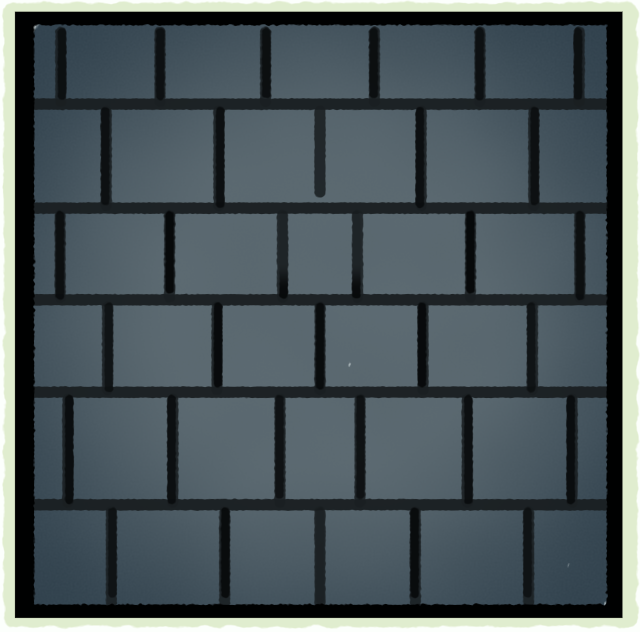
Give the GLSL for this texture, as a Shadertoy shader.

```glsl
// Six courses of blue-grey painted stone blocks in a black border and pale green frame.

const float CANVAS_HEIGHT = 0.9883;      // canvas height in canvas widths
const int COURSES = 6;
const int JOINTS = 3;                    // joints per half course, mirrored about the middle

const vec2 FRAME_CENTRE = vec2(0.501, 0.496), FRAME_HALF = vec2(0.495, 0.488);
const vec2 BORDER_CENTRE = vec2(0.498, 0.496), BORDER_HALF = vec2(0.4746, 0.474);
const vec2 WALL_CENTRE = vec2(0.5007, 0.496), WALL_HALF = vec2(0.4473, 0.453);
const float FRAME_RADIUS = 0.016;

const float BED_HALF_WIDTH = 0.0088;
const float JOINT_HALF_WIDTH = 0.0086;
const float CORE_HALF_WIDTH = 0.0066;
const float WOBBLE = 0.0016;
const float GRAIN = 0.012;

const vec3 PAPER = vec3(0.99, 1.0, 0.99);
const vec3 FRAME_GREEN = vec3(0.88, 0.93, 0.81);
const vec3 BORDER_BLACK = vec3(0.0, 0.002, 0.002);
const vec3 STONE_LIGHT = vec3(0.355, 0.41, 0.44);
const vec3 STONE_SHADE = vec3(0.20, 0.265, 0.31);
const vec3 MORTAR = vec3(0.10, 0.12, 0.13);
const vec3 MORTAR_CORE = vec3(0.02, 0.028, 0.032);
const vec3 CHIP = vec3(0.86, 0.90, 0.90);

// Course boundaries from top to bottom
const float BED[7] = float[7](0.949, 0.8255, 0.6628, 0.5195, 0.375, 0.199, 0.043);
// Distance of each joint from the middle, and the ink strength of its core
const vec3 JOINT_X[6] = vec3[6](
    vec3(0.085, 0.25, 0.405), vec3(0.0, 0.158, 0.334), vec3(0.0586, 0.235, 0.406),
    vec3(0.0, 0.161, 0.332), vec3(0.0625, 0.23, 0.394), vec3(0.0, 0.149, 0.326));
const vec3 JOINT_INK[6] = vec3[6](
    vec3(0.75, 0.7, 0.7), vec3(0.0, 0.75, 0.7), vec3(0.1, 0.95, 0.75),
    vec3(0.85, 0.9, 0.6), vec3(0.65, 0.75, 0.8), vec3(0.15, 0.85, 0.6));

vec2 hash2(vec2 p) {
    vec3 q = fract(p.xyx * vec3(0.1031, 0.1030, 0.0973));
    q += dot(q, q.yzx + 33.33);
    return fract((q.xx + q.yz) * q.zy);
}

float cornerSlope(vec2 cell, vec2 offset, vec2 f) {
    return dot(hash2(cell + offset) * 2.0 - 1.0, f - offset);
}

float gradientNoise(vec2 p) {
    vec2 i = floor(p), f = fract(p), w = f * f * (3.0 - 2.0 * f);
    return mix(mix(cornerSlope(i, vec2(0, 0), f), cornerSlope(i, vec2(1, 0), f), w.x),
               mix(cornerSlope(i, vec2(0, 1), f), cornerSlope(i, vec2(1, 1), f), w.x), w.y);
}

float boxDistance(vec2 p, vec2 halfSize, float radius) {
    vec2 d = abs(p) - halfSize + radius;
    return length(max(d, 0.0)) + min(max(d.x, d.y), 0.0) - radius;
}

// Distance to a vertical line between two heights
float uprightDistance(vec2 p, float x, float top, float foot) {
    return length(vec2(p.x - x, p.y - clamp(p.y, foot, top)));
}

float fill(float d, float softness) {
    float s = max(softness, 0.75 / iResolution.x);
    return 1.0 - smoothstep(-s, s, d);
}

vec3 wall(vec2 p, float wobble) {
    // Stone, shaded towards the corners
    float reach = length((p - WALL_CENTRE) / WALL_HALF);
    float shade = smoothstep(0.5, 1.4, reach);
    vec3 col = mix(STONE_LIGHT, STONE_SHADE, shade);
    col += GRAIN * (0.3 + shade) * gradientNoise(p * 300.0);
    col += 0.012 * gradientNoise(p * 9.0);

    // Horizontal beds
    for (int i = 1; i < COURSES; i++)
        col = mix(col, MORTAR, 0.95 * fill(abs(p.y - BED[i]) - BED_HALF_WIDTH + wobble, 0.0012));

    // Upright joints: a broad wash under a narrower dark core
    vec2 q = vec2(abs(p.x - 0.5), p.y);
    for (int i = 0; i < COURSES; i++)
        for (int j = 0; j < JOINTS; j++) {
            float x = JOINT_X[i][j], ink = JOINT_INK[i][j];
            bool washed = ink < 0.05;
            float top = BED[i] - 0.011, foot = BED[i + 1] + (washed ? 0.025 : 0.004);
            vec2 vary = hash2(vec2(i, j) + 3.0) - 0.5;
            float shift = x > 0.01 ? 0.005 * vary.x : 0.0;
            float d = uprightDistance(q, x, top, foot) - JOINT_HALF_WIDTH + wobble;
            float core = uprightDistance(q, x + shift, top, foot + 0.008 + 0.012 * vary.y);
            // Pooled ink at the foot of the faint middle pair
            if (i == 2 && j == 0) ink += 0.8 * (1.0 - smoothstep(0.01, 0.055, p.y - foot));
            col = mix(col, MORTAR, 0.88 * fill(d, 0.0015));
            col = mix(col, MORTAR_CORE, ink * fill(core - CORE_HALF_WIDTH + wobble, 0.0018));
        }

    // Small pale chips: centre, size, strength
    vec4 chips[4] = vec4[4](vec4(0.054, 0.946, 0.010, 1.0), vec4(0.547, 0.419, 0.005, 0.6),
                            vec4(0.888, 0.104, 0.005, 0.35), vec4(0.947, 0.045, 0.004, 0.7));
    for (int i = 0; i < 4; i++) {
        vec2 c = p - chips[i].xy;
        float d = length(vec2(c.x * 1.6 - c.y * 0.5, c.y)) + 4.0 * wobble;
        col = mix(col, CHIP, chips[i].w * (1.0 - smoothstep(0.0, chips[i].z, d)));
    }
    return col;
}

void mainImage(out vec4 fragColor, in vec2 fragCoord) {
    vec2 p = fragCoord / iResolution.xy * vec2(1.0, CANVAS_HEIGHT);
    float wobble = WOBBLE * gradientNoise(p * 170.0);
    float ragged = 0.006 * gradientNoise(p * 45.0) + wobble;

    vec3 col = mix(PAPER, FRAME_GREEN, fill(boxDistance(p - FRAME_CENTRE, FRAME_HALF, FRAME_RADIUS) + ragged, 0.002));
    col = mix(col, BORDER_BLACK, fill(boxDistance(p - BORDER_CENTRE, BORDER_HALF, 0.0), 0.0005));
    float edge = boxDistance(p - WALL_CENTRE, WALL_HALF, 0.002) + 2.0 * wobble;
    col = mix(col, wall(p, wobble), fill(edge, 0.0015));
    fragColor = vec4(col, 1.0);
}
```
